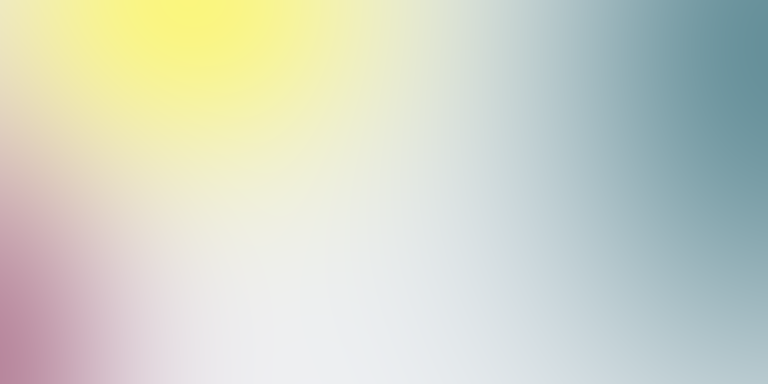
Write a WebGL 2 fragment shader that draws this background.

```glsl
#version 300 es
precision highp float;

uniform vec2 u_resolution;
out vec4 outColor;

// Colours
const vec3 PALE_BASE = vec3(0.940, 0.945, 0.955);
const vec3 TEAL = vec3(0.38, 0.55, 0.59);
const vec3 ROSE = vec3(0.70, 0.49, 0.585);
const vec3 YELLOW = vec3(0.985, 0.965, 0.47);

// Glow centres and radii, as fractions of the canvas
const vec2 TEAL_CENTER = vec2(1.02, 0.88);
const vec2 TEAL_RADIUS = vec2(0.33, 0.92);
const vec2 ROSE_CENTER = vec2(-0.03, 0.03);
const vec2 ROSE_RADIUS = vec2(0.19, 0.68);
const vec2 YELLOW_CENTER = vec2(0.245, 1.0);
const vec2 YELLOW_RADIUS = vec2(0.25, 0.43);

// Peak strength of each glow
const float TEAL_STRENGTH = 0.97;
const float ROSE_STRENGTH = 0.94;
const float YELLOW_STRENGTH = 0.95;

// Elliptical Gaussian falloff, 1 at the centre
float glow(vec2 p, vec2 center, vec2 radius) {
    vec2 d = (p - center) / radius;
    return exp(-dot(d, d));
}

void main() {
    vec2 uv = gl_FragCoord.xy / u_resolution;

    // Soft glows layered over the pale base
    vec3 color = PALE_BASE;
    color = mix(color, TEAL, TEAL_STRENGTH * glow(uv, TEAL_CENTER, TEAL_RADIUS));
    color = mix(color, ROSE, ROSE_STRENGTH * glow(uv, ROSE_CENTER, ROSE_RADIUS));
    color = mix(color, YELLOW, YELLOW_STRENGTH * glow(uv, YELLOW_CENTER, YELLOW_RADIUS));

    outColor = vec4(color, 1.0);
}
```
